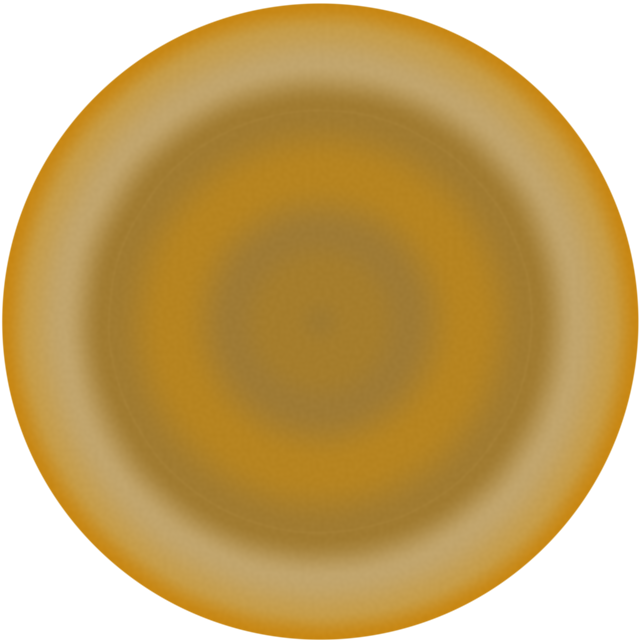
This background is drawn by a WebGL 1 fragment shader. Its source:

```glsl
precision highp float;
// Amber dish seen from above: soft concentric glazes on a white ground.

uniform vec2 u_resolution;

const vec3 WHITE = vec3(1.0);
const vec3 CORE = vec3(0.622, 0.478, 0.190);
const vec3 OCHRE = vec3(0.648, 0.490, 0.172);
const vec3 UMBER = vec3(0.622, 0.480, 0.205);
const vec3 AMBER = vec3(0.715, 0.518, 0.125);
const vec3 BRONZE = vec3(0.630, 0.482, 0.190);
const vec3 SAND = vec3(0.760, 0.648, 0.425);
const vec3 HONEY = vec3(0.780, 0.610, 0.265);
const vec3 RIM = vec3(0.785, 0.530, 0.075);

const vec2 CENTER = vec2(0.5005, 0.4975);
const float RADIUS = 0.497;

// Pseudo-random unit gradient for a lattice point
vec2 gradientAt(vec2 cell) {
  float h = fract(sin(dot(cell, vec2(127.1, 311.7))) * 43758.5);
  float angle = 6.28318 * h;
  return vec2(cos(angle), sin(angle));
}

// Gradient noise, roughly -0.7 to 0.7
float gradientNoise(vec2 p) {
  vec2 i = floor(p);
  vec2 f = fract(p);
  vec2 u = f * f * f * (f * (f * 6.0 - 15.0) + 10.0);
  vec2 e = vec2(1.0, 0.0);
  float a = dot(gradientAt(i), f);
  float b = dot(gradientAt(i + e.xy), f - e.xy);
  float c = dot(gradientAt(i + e.yx), f - e.yx);
  float d = dot(gradientAt(i + e.xx), f - e.xx);
  return mix(mix(a, b, u.x), mix(c, d, u.x), u.y);
}

// Eases from one colour to the next between two radii
vec3 blend(vec3 from, vec3 to, float inner, float outer, float r) {
  return mix(from, to, smoothstep(inner, outer, r));
}

// Soft thin ring, 1 on its centre line
float ring(float r, float radius, float width) {
  float d = (r - radius) / width;
  return exp(-d * d);
}

// Colour of the glaze at a distance from the centre
vec3 glaze(float r) {
  vec3 color = blend(CORE, OCHRE, 0.0, 0.045, r);
  color = blend(color, UMBER, 0.080, 0.135, r);
  color = blend(color, AMBER, 0.138, 0.222, r);
  color = blend(color, BRONZE, 0.240, 0.325, r);
  color = blend(color, SAND, 0.337, 0.402, r);
  color = blend(color, HONEY, 0.400, 0.475, r);
  color = blend(color, RIM, 0.455, RADIUS, r);
  return color + 0.012 * ring(r, 0.330, 0.0025);
}

void main() {
  float side = min(u_resolution.x, u_resolution.y);
  vec2 p = (gl_FragCoord.xy - 0.5 * u_resolution) / side + 0.5;
  float r = length(p - CENTER);

  // Slight waver of the bands and fine grain
  float waver = 0.002 * gradientNoise(p * 14.0);
  float grain = 0.012 * gradientNoise(p * 130.0);
  vec3 color = glaze(r + waver) + grain;

  // Smooth outer edge
  float pixel = 1.0 / side;
  float outside = smoothstep(RADIUS - pixel, RADIUS + pixel, r);
  gl_FragColor = vec4(mix(color, WHITE, outside), 1.0);
}
```
